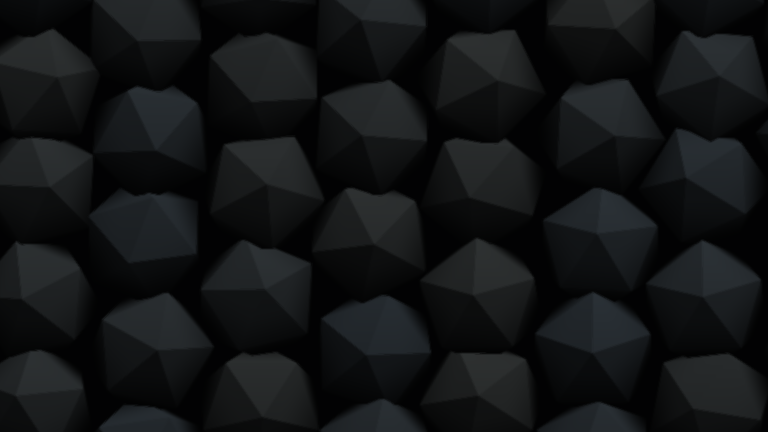
Reproduce this background procedurally as a Shadertoy shader.

```glsl
// Staggered columns of dark, randomly tilted icosahedra seen from the front.
// Each solid is cut analytically from ten plane pairs; the nearest one wins,
// is lit from above and fades to black in the gaps. Jittered taps soften edges.

const float TAU = 6.2831853;

vec3 hash3(vec2 cell) {
    vec3 q = fract(vec3(cell.xyx) * vec3(0.1031, 0.1030, 0.0973) + 0.37);
    q += dot(q, q.yxz + 33.33);
    return fract((q.xxy + q.yzz) * q.zyx);
}

// Front depth of a unit icosahedron at p, or -9 on a miss.
// pole is the vertex turned to the viewer; normal receives the hit face.
float icosahedron(vec2 p, vec3 pole, float spin, out vec3 normal) {
    vec3 side = normalize(cross(vec3(0.0, 1.0, 0.0), pole));
    vec3 up = cross(pole, side);
    float front = 9.0, back = -9.0;
    normal = pole;
    for (int k = 0; k < 5; k++) {
        float a = spin + TAU * float(k) / 5.0;
        vec3 radial = cos(a) * side + sin(a) * up;
        for (int ring = 0; ring < 2; ring++) {
            vec3 n = ring == 0 ? 0.607 * radial + 0.795 * pole
                               : 0.982 * radial + 0.188 * pole;
            if (n.z < 0.0) n = -n;
            float slope = max(n.z, 0.001);
            float offset = dot(n.xy, p);
            float enter = (0.795 - offset) / slope;
            if (enter < front) {
                front = enter;
                normal = n;
            }
            back = max(back, (-0.795 - offset) / slope);
        }
    }
    return front > back ? front : -9.0;
}

vec3 stoneColor(vec2 p, float depth, vec3 normal, float warmth) {
    float diffuse = max(dot(normal, normalize(vec3(0.32, 0.75, 0.56))), 0.0);
    float light = 0.165 * (0.24 + 0.8 * diffuse);
    light *= 0.95 + 0.2 * p.y;
    // Occlusion deepens toward the lower rim of every solid
    light *= smoothstep(-0.15, 0.78, depth + 0.35 * p.y);
    vec3 tint = mix(vec3(0.86, 1.0, 1.12), vec3(0.95, 1.0, 0.99), warmth);
    return vec3(0.008, 0.009, 0.010) + light * tint;
}

vec3 scene(vec2 uv) {
    vec3 color = vec3(0.008, 0.009, 0.010);
    float nearest = -5.0;
    float baseColumn = round(uv.x / 0.26 - 0.31);
    for (int i = -1; i <= 1; i++) {
        float column = baseColumn + float(i);
        float shift = 0.24 + 0.5 * mod(column, 2.0);
        float baseRow = round(uv.y / 0.248 - shift);
        for (int j = -1; j <= 1; j++) {
            vec2 cell = vec2(column, baseRow + float(j));
            vec3 rnd = hash3(cell + 17.0);
            vec3 place = hash3(cell + 71.0);
            vec2 center = (cell + vec2(0.31, shift)) * vec2(0.26, 0.248);
            center += (place.xy - 0.5) * 0.02;
            vec2 p = (uv - center) / 0.157;
            if (dot(p, p) > 1.0) continue;

            vec3 pole = normalize(vec3((rnd.xy - vec2(0.5, 0.6)) * 0.6, 1.0));
            vec3 normal;
            float depth = icosahedron(p, pole, rnd.z * TAU, normal);
            float height = depth + 0.3 * (place.z - 0.5);
            if (depth > -5.0 && height > nearest) {
                nearest = height;
                color = stoneColor(p, depth, normal, fract(place.z * 7.0));
            }
        }
    }
    return color;
}

void mainImage(out vec4 fragColor, in vec2 fragCoord) {
    vec2 uv = fragCoord / iResolution.y;
    // Small 3x3 tent filter for a slightly soft focus
    vec3 color = vec3(0.0);
    for (int x = -1; x <= 1; x++) {
        for (int y = -1; y <= 1; y++) {
            float weight = float((2 - abs(x)) * (2 - abs(y))) / 16.0;
            color += weight * scene(uv + 0.0028 * vec2(x, y));
        }
    }
    fragColor = vec4(color, 1.0);
}
```
